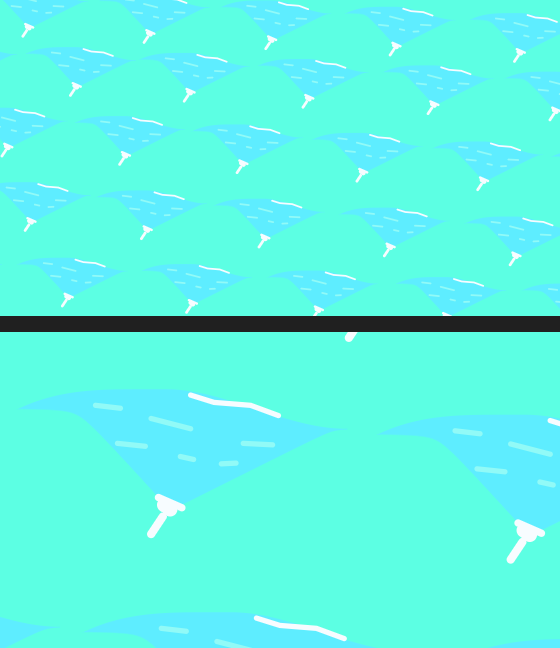
Top, the full canvas; bottom, a detail of the centre.
Reproduce this pattern procedurally as a WebGL 1 fragment shader.

```glsl
precision highp float;

uniform vec2 u_resolution;

#define CANVAS_HEIGHT 432.0
#define STAMP_SCALE 1.5
#define ROW_STEP vec2(56.75, 91.5)
#define ROW_ORIGIN vec2(36.0, 57.9)
#define COLUMN_STEP 162.5
#define ROW_TILT 0.061
#define STROKE 1.8
#define GROUND vec3(0.36, 1.0, 0.89)
#define WATER vec3(0.37, 0.93, 1.0)
#define RIPPLE vec3(0.57, 0.98, 0.97)
#define FOAM vec3(0.97, 0.99, 1.0)

const float HALF_PI = 1.5707963;

float segment(vec2 p, vec2 a, vec2 b) {
    vec2 ab = b - a;
    return length(p - a - ab * clamp(dot(p - a, ab) / dot(ab, ab), 0.0, 1.0));
}

// Rounded ramp: zero for negative x, x for positive x
float softRamp(float x, float roundness) {
    return 0.5 * (x + sqrt(x * x + roundness));
}

// Pointed sheet of water between a curved top and two sloping sides
float waterShape(vec2 p) {
    float leftRise = max(-17.0 - p.x, 0.0) / 83.0;
    float top = -86.0 + 27.0 * smoothstep(0.0, 123.0, p.x)
              + 13.0 * leftRise * leftRise * leftRise;
    float leftSide = -73.0 + softRamp(1.1 * (p.x + 60.0), 100.0);
    float rightSide = -59.0 + softRamp(0.5 * (115.0 - p.x), 10.0);
    float sides = max((p.y - leftSide) / 1.49, (p.y - rightSide) / 1.12);
    return max(max(top - p.y, sides), p.x - 124.0);
}

float rippleShape(vec2 p) {
    float d = segment(p, vec2(-48, -75), vec2(-31, -73));
    d = min(d, segment(p, vec2(-10, -66), vec2(17, -59)));
    d = min(d, segment(p, vec2(-33, -49), vec2(-14, -47)));
    d = min(d, segment(p, vec2(53, -49), vec2(73, -48)));
    d = min(d, segment(p, vec2(10, -40), vec2(19, -38)));
    d = min(d, segment(p, vec2(38, -35), vec2(48, -35.5)));
    return d - STROKE;
}

// White crest line and the forked foot
float foamShape(vec2 p) {
    float crest = segment(p, vec2(17, -82), vec2(33, -77));
    crest = min(crest, segment(p, vec2(33, -77), vec2(58, -75)));
    crest = min(crest, segment(p, vec2(58, -75), vec2(77, -68)));
    float foot = segment(p, vec2(-5, -12), vec2(11, -5)) - 2.5;
    foot = min(foot, segment(p, vec2(-1, -7), vec2(3, -4)) - 5.0);
    foot = min(foot, segment(p, vec2(-2, 1), vec2(-10, 13)) - 2.8);
    return min(crest - STROKE, foot);
}

// Centre of the stamp in this row that is nearest to x, with uneven spacing
vec2 stampCentre(float row, float x) {
    float phase = row * HALF_PI;
    float odd = mod(row, 2.0);
    vec2 start = ROW_ORIGIN + ROW_STEP * row
               + vec2(10.25, -5.35) * (1.0 - cos(phase))
               + vec2(5.75, -5.65) * sin(phase)
               - vec2(9.75, 3.0) * odd;
    float pitch = COLUMN_STEP + 1.9 * (row - 1.7) * (row - 1.7);
    float column = floor((x - start.x - 8.0) / pitch + 0.5);
    float centreX = start.x + column * pitch;
    centreX += (2.0 + 4.0 * odd) * cos(centreX * 0.00873);
    float tilt = ROW_TILT + 0.014 * sin(HALF_PI * (row - 1.5));
    return vec2(centreX, start.y + tilt * (centreX - 370.0));
}

float coverage(float d, float pixel) {
    return clamp(0.5 - d / pixel, 0.0, 1.0);
}

void main() {
    float unit = CANVAS_HEIGHT / u_resolution.y;
    // Design space with y pointing down
    vec2 p = vec2(gl_FragCoord.x, u_resolution.y - gl_FragCoord.y) * unit;
    float pixel = unit * STAMP_SCALE;

    vec3 color = GROUND;
    for (int i = 0; i < 5; i++) {
        vec2 q = (p - stampCentre(float(i), p.x)) * STAMP_SCALE;
        color = mix(color, WATER, coverage(waterShape(q), pixel));
        color = mix(color, RIPPLE, coverage(rippleShape(q), pixel));
        color = mix(color, FOAM, coverage(foamShape(q), pixel));
    }
    gl_FragColor = vec4(color, 1.0);
}
```
